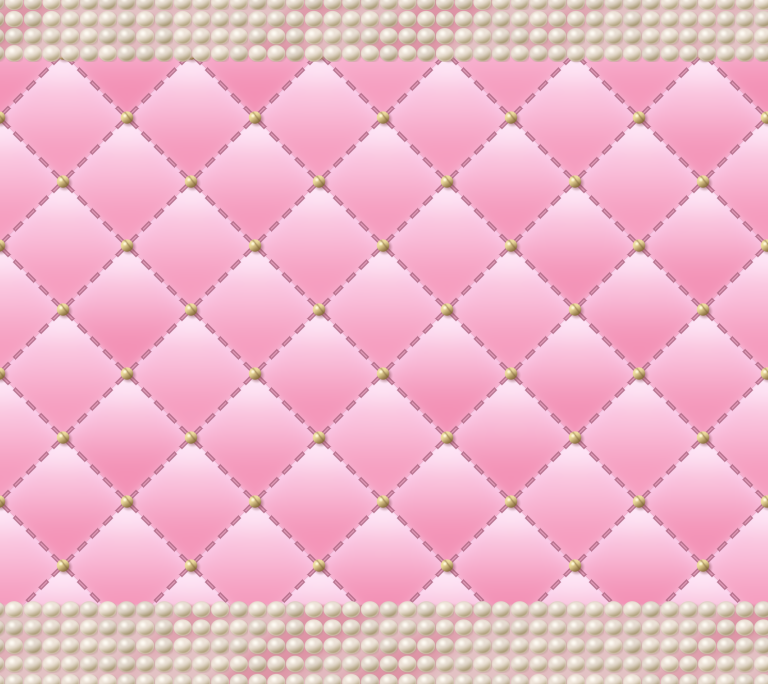
Give the GLSL for this pattern, as a WebGL 1 fragment shader.

```glsl
precision highp float;
uniform vec2 u_resolution;

#define REPEATS 6.0
#define FIRST_STUD vec2(-0.008, 0.918)
#define STITCHES 5.0
#define STITCH_SIZE vec2(0.045, 0.016)
#define STUD_RADIUS 0.048
#define BAND_TOP 0.484
#define BAND_BOTTOM 4.69
#define PEARLS_ACROSS 41.0
#define PEARL_RADIUS vec2(0.071, 0.064)
#define DEEPEN 0.055

float hash(vec2 cell) {
  return fract(sin(dot(cell, vec2(41.3, 289.1))) * 4373.7);
}

float fill(float dist, float soft) {
  return 1.0 - smoothstep(-soft, soft, dist);
}

// Satin cushion: t runs from -1 at the top corner to 1 at the bottom
vec3 cushion(vec2 uv, vec2 cell) {
  float t = uv.x - uv.y;
  vec3 col = mix(vec3(0.985, 0.86, 0.94), vec3(0.975, 0.735, 0.845), smoothstep(-1.0, -0.3, t));
  col = mix(col, vec3(0.96, 0.605, 0.74), smoothstep(-0.4, 0.65, t));
  float tone = hash(cell);
  col -= vec3(0.2, 1.0, 0.8) * DEEPEN * (tone * tone - 0.3) * smoothstep(-0.8, 0.5, t);

  // Sheen along the two upper edges, strongest at the top corner
  vec2 upper = vec2(uv.x, 1.0 - uv.y);
  float rim = max(exp(-upper.x * 11.0), exp(-upper.y * 11.0));
  float corner = exp(-dot(upper, upper) * 6.0);
  col = mix(col, vec3(0.985, 0.83, 0.95), rim * 0.65);
  col = mix(col, vec3(1.0, 0.94, 0.98), corner * 0.65);

  // Soft roll into the lower seams
  float lower = min(uv.y, 1.0 - uv.x);
  return mix(col, vec3(0.97, 0.78, 0.88), 0.6 * exp(-lower * 28.0));
}

// Thread lying in a seam, with a dark edge around it
vec3 stitch(vec3 col, float across, float along, float px) {
  vec2 p = abs(vec2((fract(along * STITCHES) - 0.5) / STITCHES, fract(across + 0.5) - 0.5)) * 0.7071;
  col = mix(col, vec3(0.88, 0.62, 0.75), 0.35 * fill(p.y - 0.005, px));
  vec2 q = p - STITCH_SIZE;
  float d = max(q.x, q.y);
  col = mix(col, vec3(0.69, 0.41, 0.52), 0.85 * fill(d, px * 0.7));
  return mix(col, vec3(0.95, 0.68, 0.79), 0.75 * fill(d + 0.012, px * 0.6));
}

// Gold stud with a cast shadow, a groove and a glint
vec3 stud(vec3 col, vec2 p, float px) {
  float r = STUD_RADIUS;
  col = mix(col, vec3(0.55, 0.32, 0.36), 0.55 * fill(length(p - r * 0.3) - r, r * 0.45));
  vec2 n = p / r;
  vec3 gold = mix(vec3(0.93, 0.86, 0.62), vec3(0.53, 0.42, 0.23), smoothstep(-0.5, 1.1, n.x * 0.5 + n.y * 0.8));
  float groove = abs(n.x * 0.75 - n.y * 0.6 - 0.25);
  gold = mix(gold, vec3(0.47, 0.35, 0.2), 0.5 * fill(groove - 0.1, 0.2));
  gold = mix(gold, vec3(1.0, 0.98, 0.88), fill(length(n + vec2(0.35, 0.3)) - 0.22, 0.25));
  return mix(col, gold, fill(length(p) - r, px * 0.7));
}

vec3 quilt(vec2 p, float px) {
  vec2 d = p - FIRST_STUD;
  vec2 diag = vec2(d.x + d.y, d.x - d.y);
  vec3 col = cushion(fract(diag), floor(diag));
  col = stitch(col, diag.x, diag.y, px);
  col = stitch(col, diag.y, diag.x, px);
  // Nearest point of the diagonal lattice
  vec2 local = fract(diag + 0.5) - 0.5;
  return stud(col, vec2(local.x + local.y, local.x - local.y) * 0.5, px);
}

vec3 pearlBand(vec3 col, vec2 p, float px) {
  bool top = p.y < BAND_TOP + 1.0;
  float depth = top ? BAND_TOP - p.y : p.y - BAND_BOTTOM;
  vec2 pitch = vec2(REPEATS / PEARLS_ACROSS, top ? 0.134 : 0.142);
  vec2 grid = vec2(p.x / pitch.x - 0.25, depth / pitch.y);
  vec2 c = (fract(grid) - 0.5) * pitch;
  c.y *= top ? -1.0 : 1.0;

  // Uneven rosy cloth behind the beads
  float wear = sin(p.x * 2.1 + sin(p.y * 5.0)) * sin(p.x * 3.7 + p.y * 4.0 + 1.0);
  vec3 cloth = mix(vec3(0.89, 0.76, 0.77), vec3(0.87, 0.58, 0.65), smoothstep(-0.3, 0.8, wear));
  col = mix(col, cloth, smoothstep(0.02, 0.055, depth));

  vec2 n = c / PEARL_RADIUS;
  float r = length(n);
  float soft = px / PEARL_RADIUS.y;
  float inside = step(0.0, depth);
  col = mix(col, vec3(0.70, 0.58, 0.54), inside * 0.45 * fill(length(n - 0.12) - 1.0, 0.2));
  float tone = hash(floor(grid)) * 0.05;
  vec3 pearl = mix(vec3(0.94, 0.90, 0.86), vec3(0.69, 0.63, 0.48), smoothstep(-0.1, 1.0, n.x * 0.35 + n.y * 0.75 + r * 0.2));
  pearl = mix(pearl, vec3(0.90, 0.83, 0.79), 0.6 * smoothstep(0.75, 1.0, r)) - tone;
  pearl = mix(pearl, vec3(1.0, 0.99, 0.96), 0.9 * fill(length(n + vec2(0.25, 0.35)) - 0.28, 0.25));
  return mix(col, pearl, inside * fill(r - 1.0, soft * 0.7));
}

void main() {
  // One unit is one repeat; y runs down from the top edge
  float px = REPEATS / u_resolution.x;
  vec2 p = vec2(gl_FragCoord.x, u_resolution.y - gl_FragCoord.y) * px;
  vec3 col = pearlBand(quilt(p, px), p, px);
  gl_FragColor = vec4(clamp(col, 0.0, 1.0), 1.0);
}
```
